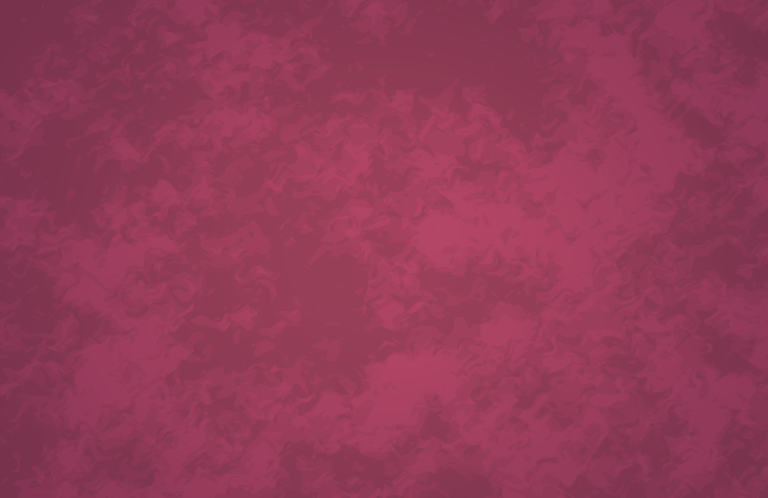
Reproduce this texture procedurally as a WebGL 1 fragment shader.

```glsl
precision highp float;

// Mottled rose-coloured paper with a soft dark vignette.
// Smooth cellular noise, bent by layered sines, is cut into overlapping
// flat stains whose density follows broad, cloudy patches.

uniform vec2 u_resolution;

const vec3 ROSE_LIGHT = vec3(0.705, 0.272, 0.400);
const vec3 ROSE_DARK = vec3(0.597, 0.246, 0.346);
const vec3 EDGE_TINT = vec3(0.79, 0.80, 0.86);

vec3 hash3(vec2 cell) {
  vec3 s = vec3(dot(cell, vec2(127.1, 311.7)),
                dot(cell, vec2(269.5, 183.3)),
                dot(cell, vec2(419.2, 371.9)));
  return fract(sin(s) * 43758.545);
}

// Random cell values blended by distance to each jittered cell point.
float cellNoise(vec2 p, float sharpness) {
  vec2 base = floor(p);
  vec2 local = p - base;
  float sum = 0.0;
  float total = 0.0001;
  for (int y = -1; y <= 1; y++) {
    for (int x = -1; x <= 1; x++) {
      vec2 offset = vec2(float(x), float(y));
      vec3 h = hash3(base + offset);
      vec2 d = offset + h.xy - local;
      float weight = exp(-sharpness * dot(d, d));
      sum += weight * h.z;
      total += weight;
    }
  }
  return sum / total;
}

// Layered sines that bend straight cell borders into ragged ones.
vec2 bend(vec2 p, float frequency, float amount) {
  vec2 q = p * frequency;
  vec2 wave = sin(q.yx * vec2(1.0, 1.3) + 1.7 * sin(q * 0.73));
  wave += 0.5 * sin(q.yx * vec2(2.7, 2.3) + q * 1.1);
  return p + wave * amount;
}

// Turns p to the given angle and squeezes it so that features stretch.
vec2 grain(vec2 p, float angle, float stretch) {
  vec2 along = vec2(cos(angle), sin(angle));
  return vec2(dot(p, along), dot(p, vec2(-along.y, along.x)) * stretch);
}

// Broad patches, about a quarter to a tenth of the canvas height.
float clouds(vec2 p) {
  vec2 q = bend(p, 14.0, 0.022);
  return 0.55 * cellNoise(grain(q, 0.4, 1.2) * 4.5, 5.0)
       + 0.45 * cellNoise(grain(q, -0.5, 1.4) * 10.0 + 7.0, 5.0);
}

// Small slanted flakes in three sizes.
float flakes(vec2 p, float angle, vec2 seed) {
  vec2 q = grain(bend(p, 55.0, 0.006), angle, 1.6) + seed;
  return 0.36 * cellNoise(q * 17.0, 7.0)
       + 0.38 * cellNoise(q * 35.0 + 3.0, 8.0)
       + 0.26 * cellNoise(q * 68.0 + 9.0, 8.0);
}

float stain(float field, float level) {
  return smoothstep(level - 0.022, level + 0.022, field);
}

void main() {
  vec2 uv = gl_FragCoord.xy / u_resolution;
  vec2 p = gl_FragCoord.xy / u_resolution.y;
  float rim = smoothstep(0.1, 1.25, length((uv - 0.5) * vec2(2.0, 1.5)));

  // Two stain layers share the clouds; the rim keeps fewer light flakes.
  float cloud = clouds(p);
  float broad = 0.45 * cloud + 0.55 * flakes(p, 0.6, vec2(2.0, 5.0));
  float fine = 0.40 * cloud + 0.60 * flakes(p, 0.2, vec2(11.0, 3.0));
  float level = 0.48 + 0.035 * rim;
  float tone = 0.42 * stain(broad, level)
             + 0.33 * stain(fine, level + 0.01)
             + 0.25 * smoothstep(0.25, 0.75, cloud);

  vec3 color = mix(ROSE_DARK, ROSE_LIGHT, tone);
  color *= mix(vec3(1.0), EDGE_TINT, rim);
  gl_FragColor = vec4(color, 1.0);
}
```
